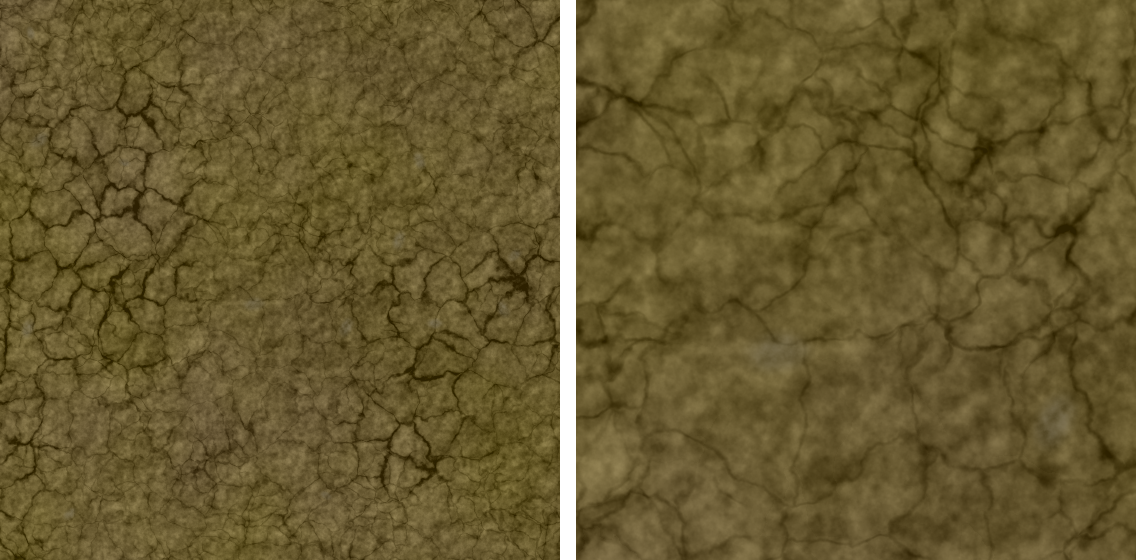
Left: the whole. Right: its middle third, enlarged.
A Shadertoy shader for this texture:

```glsl
vec2 hash2(vec2 p) {
    vec3 q = fract(p.xyx * vec3(0.1031, 0.1030, 0.0973));
    q += dot(q, q.yzx + 33.33);
    return fract((q.xx + q.yz) * q.zy);
}

float valueNoise(vec2 p) {
    vec2 cell = floor(p), f = fract(p);
    f = f * f * (3.0 - 2.0 * f);
    vec2 e = vec2(0.0, 1.0);
    return mix(mix(hash2(cell).x, hash2(cell + e.yx).x, f.x),
               mix(hash2(cell + e.xy).x, hash2(cell + e.yy).x, f.x), f.y);
}

float fbm(vec2 p) {
    float sum = 0.0, weight = 0.5;
    for (int i = 0; i < 4; i++) {
        sum += weight * valueNoise(p);
        p = mat2(1.6, 1.2, -1.2, 1.6) * p + 17.3;
        weight *= 0.5;
    }
    return sum / 0.9375;
}

// Cellular noise: x = distance to the nearest border, y = random value of the plate
vec2 plates(vec2 p) {
    vec2 base = floor(p), nearest = vec2(0.0), owner = base;
    float best = 8.0, border = 8.0;
    for (int y = -1; y <= 1; y++)
    for (int x = -1; x <= 1; x++) {
        vec2 cell = base + vec2(x, y);
        vec2 r = cell + hash2(cell) - p;
        if (dot(r, r) < best) { best = dot(r, r); nearest = r; owner = cell; }
    }
    for (int y = -2; y <= 2; y++)
    for (int x = -2; x <= 2; x++) {
        vec2 cell = owner + vec2(x, y);
        vec2 r = cell + hash2(cell) - p;
        vec2 across = r - nearest;
        if (dot(across, across) > 1e-4)
            border = min(border, dot(0.5 * (r + nearest), normalize(across)));
    }
    return vec2(border, hash2(owner + 7.0).y);
}

// Pale half-buried stones, scattered sparsely
float stones(vec2 p) {
    vec2 cell = floor(p), rnd = hash2(cell + 91.0);
    vec2 d = fract(p) - 0.25 - 0.5 * hash2(cell + 40.0);
    float a = 6.28 * rnd.y;
    d = mat2(cos(a), sin(a), -sin(a), cos(a)) * d * vec2(1.0, 1.6);
    float radius = 0.06 + 0.06 * rnd.y;
    return step(0.68, rnd.x) * (1.0 - smoothstep(0.3 * radius, 1.3 * radius, length(d)));
}

void mainImage(out vec4 fragColor, in vec2 fragCoord) {
    vec2 uv = fragCoord / iResolution.y;

    // Ragged outlines
    vec2 warp = vec2(fbm(uv * 16.0), fbm(uv * 16.0 + 50.0)) - 0.5;
    vec2 jag = vec2(fbm(uv * 70.0 + 9.0), fbm(uv * 70.0 + 80.0)) - 0.5;
    vec2 soil = uv + 0.05 * warp + 0.014 * jag;

    // Deep cracks open in patches, fine ones run almost everywhere
    vec2 large = plates(soil * 15.0 + 3.0);
    vec2 small = plates(soil * 27.0 + 31.0);
    float dryness = smoothstep(0.34, 0.6, fbm(uv * 4.2 + 5.0));
    float opening = smoothstep(0.2, 0.75, valueNoise(uv * 26.0 + 12.0));
    float width = 0.045 + 0.05 * dryness * opening;
    float deep = (1.0 - smoothstep(0.0, width, large.x)) * (0.3 + 0.7 * dryness * (0.25 + 0.75 * opening));
    float fine = (1.0 - smoothstep(0.0, 0.09, small.x)) * smoothstep(0.35, 0.7, valueNoise(uv * 17.0 + 70.0));
    float dome = smoothstep(0.0, 0.25, large.x) + 0.4 * smoothstep(0.0, 0.25, small.x);

    // Grain lit from the upper left
    vec2 toLight = vec2(-0.4, 0.4);
    float relief = fbm(uv * 55.0) - fbm(uv * 55.0 + toLight);
    float grit = fbm(uv * 170.0 + 23.0) - 0.5;
    float mottle = fbm(uv * 14.0 + 60.0) - 0.5;
    float broad = fbm(uv * 2.6 + 33.0) - 0.5;

    float tone = 0.69 + 0.32 * broad + 0.36 * mottle + 0.72 * relief + 0.68 * grit;
    tone += 0.16 * (large.y - 0.5) * dryness + 0.08 * (small.y - 0.5);
    tone += (dome - 1.0) * mix(0.12, 0.25, dryness);
    tone -= 0.72 * deep + 0.3 * fine;

    // Dark olive earth to pale dry clay
    vec3 color = mix(vec3(0.24, 0.19, 0.05), vec3(0.50, 0.44, 0.27), clamp(tone, -0.25, 1.3));

    // Mossy and greyish stains
    float stain = fbm(uv * 4.5 + 110.0) - 0.5;
    color += stain * vec3(-0.01, 0.01, -0.09) - vec3(0.0, 0.0, 0.006);

    float stone = stones(uv * 6.0) * (0.6 + 0.8 * grit);
    color = mix(color, vec3(0.50, 0.47, 0.39), 0.65 * stone);
    fragColor = vec4(clamp(color, 0.0, 1.0), 1.0);
}
```
